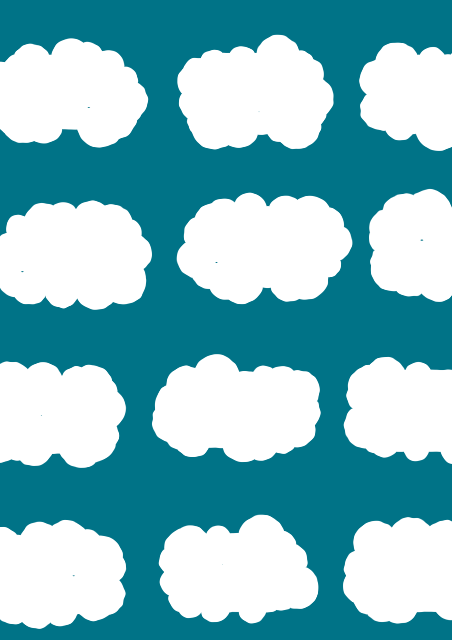
Reproduce this pattern procedurally as a Shadertoy shader.

```glsl
// Rows of white paper-cut clouds on flat teal, three across and four down.
// Each cloud is a rounded body ringed by hashed round lobes; the rows sway
// sideways, the edges waver slightly and a few clouds carry a tiny fleck.

const vec3 TEAL = vec3(0.0, 0.45, 0.53);
const vec3 WHITE = vec3(1.0);
const int COLUMNS = 3;
const int ROWS = 4;
const int LOBES = 15;
const vec2 SPACING = vec2(0.297, 0.25);   // in canvas heights
const vec2 FIRST = vec2(0.087, 0.857);    // centre of the top left cloud
const vec2 RING = vec2(0.100, 0.053);     // half size of the ring of lobes

float hash(vec2 p) {
    return fract(sin(dot(p, vec2(127.1, 311.7))) * 43758.55);
}

float valueNoise(vec2 p) {
    vec2 i = floor(p);
    vec2 f = fract(p);
    f = f * f * (3.0 - 2.0 * f);
    float low = mix(hash(i), hash(i + vec2(1.0, 0.0)), f.x);
    float high = mix(hash(i + vec2(0.0, 1.0)), hash(i + 1.0), f.x);
    return mix(low, high, f.y);
}

float roundedBox(vec2 p, vec2 halfSize, float radius) {
    vec2 q = abs(p) - halfSize + radius;
    return length(max(q, 0.0)) + min(max(q.x, q.y), 0.0) - radius;
}

// Point on a squarish oval of unit half size
vec2 squareOval(float angle) {
    vec2 d = vec2(cos(angle), sin(angle));
    return sign(d) * pow(abs(d), vec2(0.72));
}

// Cloud centre: regular grid, swaying rows, small random shift
vec2 cloudCentre(vec2 cell) {
    float sway = 0.029 * sin(1.6 * cell.y + 0.35);
    vec2 shift = vec2(hash(cell + 3.1), hash(cell + 8.7)) - 0.5;
    return FIRST + vec2(cell.x, -cell.y) * SPACING
         + vec2(sway, 0.0) + shift * vec2(0.014, 0.022);
}

// Signed distance to one cloud; the cell seeds its lobes
float cloud(vec2 p, vec2 cell) {
    vec2 size = RING * mix(vec2(0.93), vec2(1.07),
                           vec2(hash(cell + 5.3), hash(cell + 6.9)));
    float d = roundedBox(p, size + vec2(0.0, 0.008), 0.05);
    for (int i = 0; i < LOBES; i++) {
        vec2 seed = cell * 17.0 + float(i) * 1.37;
        float jitter = hash(seed) - 0.5;
        float angle = 6.2832 * (float(i) + 0.7 * jitter) / float(LOBES);
        float radius = mix(0.020, 0.038, hash(seed + 4.1));
        vec2 centre = size * squareOval(angle) * mix(0.93, 1.06, hash(seed + 9.6));
        d = min(d, length(p - centre) - radius);
    }
    return d;
}

// Signed distance to a tiny flat fleck; many are too small to show
float fleck(vec2 p, vec2 cell) {
    vec2 offset = vec2(hash(cell + 21.3), hash(cell + 34.9)) - 0.5;
    float radius = 0.0022 * (hash(cell + 47.2) - 0.4);
    return length((p - offset * RING * 1.7) * vec2(0.6, 1.2)) - radius;
}

float coverage(float d, float pixel) {
    return 1.0 - smoothstep(-0.6 * pixel, 0.6 * pixel, d);
}

void mainImage(out vec4 fragColor, in vec2 fragCoord) {
    float pixel = 1.0 / iResolution.y;
    vec2 uv = fragCoord * pixel;

    // Slight waver of the cut edge
    float waver = 0.0022 * (valueNoise(uv * 110.0) - 0.5);

    float clouds = 1.0;
    float flecks = 1.0;
    for (int row = 0; row < ROWS; row++) {
        for (int column = 0; column < COLUMNS; column++) {
            vec2 cell = vec2(column, row);
            vec2 p = uv - cloudCentre(cell);
            clouds = min(clouds, cloud(p, cell));
            flecks = min(flecks, fleck(p, cell));
        }
    }

    float paper = coverage(clouds + waver, pixel);
    paper *= 1.0 - coverage(flecks, pixel);
    fragColor = vec4(mix(TEAL, WHITE, paper), 1.0);
}
```
